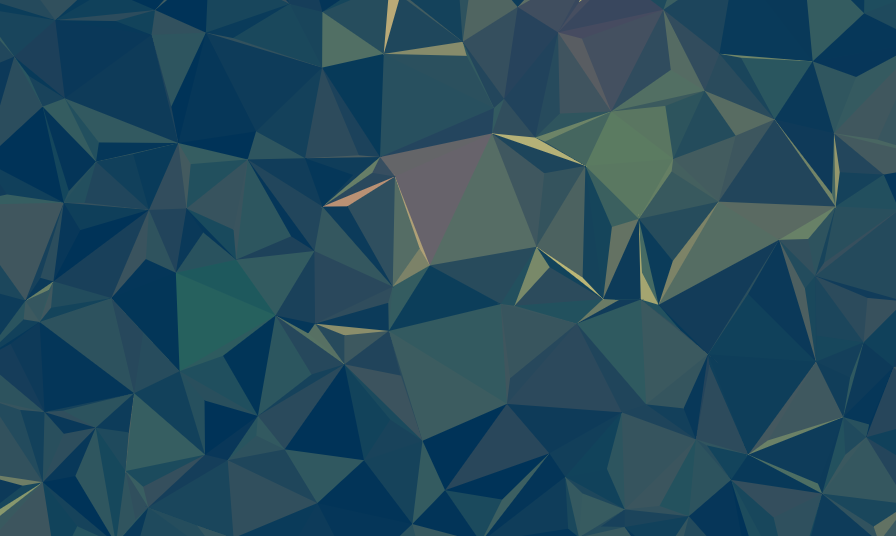
A Shadertoy shader for this background:

```glsl
// Low-poly mesh of irregular flat triangles in navy, slate and straw tones.

const float ROWS = 7.7;        // mesh cells per canvas height
const float JITTER = 0.97;     // node scatter inside its cell
const float SPLIT = 0.40;      // share of triangles cut into three
const float TURN = 0.37;       // mesh rotation in radians
const float TONE_BASE = -0.10;
const float TONE_SPREAD = 0.92;
const float GLOW_GAIN = 0.32;
const float SLIVER_GAIN = 0.45;

const vec3 NAVY  = vec3(0.00, 0.20, 0.345);
const vec3 SLATE = vec3(0.235, 0.355, 0.375);
const vec3 KHAKI = vec3(0.43, 0.50, 0.40);
const vec3 STRAW = vec3(0.78, 0.76, 0.47);
const vec3 PEACH = vec3(0.70, 0.57, 0.46);
const vec3 ROSE  = vec3(0.42, 0.38, 0.43);
const vec3 PLUM  = vec3(0.30, 0.29, 0.38);
const vec3 MOSS  = vec3(0.36, 0.50, 0.38);
const vec3 EMERALD = vec3(0.14, 0.41, 0.37);

const mat2 MESH_TO_CANVAS = mat2(cos(TURN), sin(TURN), -sin(TURN), cos(TURN));

// Signed inner distance, centroid, area and random seed of one triangle
struct Facet { float inside; vec2 centre; float area; vec2 seed; };

vec3 hash3(vec2 p) {
    vec3 q = fract(p.xyx * vec3(0.1031, 0.1030, 0.0973));
    q += dot(q, q.yxz + 33.33);
    return fract((q.xxy + q.yzz) * q.zyx);
}

float cross2(vec2 a, vec2 b) { return a.x * b.y - a.y * b.x; }

float spot(vec2 p, vec2 centre, float radius) {
    vec2 d = (p - centre) / radius;
    return exp(-dot(d, d));
}

// Mesh node, kept inside its own cell so that edges never cross
vec2 node(vec2 id) { return id + 0.5 + JITTER * (hash3(id + 17.3).xy - 0.5); }

// Flat colour from canvas position, relative size and seed
vec3 facetColour(Facet f) {
    vec2 pos = MESH_TO_CANVAS * f.centre / ROWS;
    vec3 rnd = hash3(f.seed + 5.1);
    float sliver = 1.0 - smoothstep(0.03, 0.22, f.area);
    float glow = spot(pos, vec2(1.22, 0.74), 0.36) + 0.6 * spot(pos, vec2(0.80, 0.70), 0.25);
    float drift = 0.04 * (sin(pos.x * 9.0 + 2.0 * pos.y) + sin(pos.y * 11.0 - 4.0 * pos.x));
    float tone = TONE_BASE + TONE_SPREAD * rnd.x + GLOW_GAIN * glow + drift;
    tone = clamp(tone, 0.0, 0.92) + SLIVER_GAIN * sliver * rnd.y;

    vec3 light = mix(STRAW, PEACH, spot(pos, vec2(0.68, 0.72), 0.32));
    vec3 col = mix(NAVY, SLATE, clamp(tone / 0.86, 0.0, 1.0));
    col = mix(col, KHAKI, smoothstep(0.84, 1.0, tone));
    col = mix(col, light, smoothstep(1.0, 1.2, tone));
    col += (rnd.z - 0.5) * vec3(-0.05, 0.03, 0.01) * min(tone * 2.0, 1.0);

    // Local tints
    float keep = 0.8 * (1.0 - smoothstep(0.95, 1.15, tone));
    col = mix(col, ROSE, keep * spot(pos, vec2(0.81, 0.66), 0.09));
    col = mix(col, PLUM, keep * spot(pos, vec2(1.11, 0.93), 0.13));
    col = mix(col, MOSS, keep * spot(pos, vec2(1.17, 0.72), 0.12));
    return mix(col, EMERALD, keep * spot(pos, vec2(0.41, 0.43), 0.07));
}

float edgeDistance(vec2 p, vec2 a, vec2 b) {
    vec2 e = b - a;
    return cross2(e, p - a) * inversesqrt(max(dot(e, e), 1e-8));
}

// Keeps the two facets that hold the point most deeply
void rank(inout Facet first, inout Facet second, float d, vec2 a, vec2 b, vec2 c, vec2 seed) {
    if (d <= second.inside) return;
    Facet f = Facet(d, (a + b + c) / 3.0, 0.5 * cross2(b - a, c - a), seed);
    if (d > first.inside) { second = first; first = f; }
    else second = f;
}

// A whole triangle, or three pieces around a skewed inner point
void triangle(inout Facet first, inout Facet second, vec2 p, vec2 a, vec2 b, vec2 c, vec2 seed) {
    vec3 rim = vec3(edgeDistance(p, a, b), edgeDistance(p, b, c), edgeDistance(p, c, a));
    float whole = min(rim.x, min(rim.y, rim.z));
    if (whole <= second.inside) return;
    if (hash3(seed + 41.7).x > SPLIT) {
        rank(first, second, whole, a, b, c, seed);
        return;
    }
    vec3 w = 0.15 + hash3(seed + 1.9);
    w *= w;
    vec2 m = (a * w.x + b * w.y + c * w.z) / (w.x + w.y + w.z);
    vec3 spoke = vec3(edgeDistance(p, a, m), edgeDistance(p, b, m), edgeDistance(p, c, m));
    vec3 part = min(rim, min(spoke.yzx, -spoke));
    rank(first, second, part.x, a, b, m, seed + 13.1);
    rank(first, second, part.y, b, c, m, seed + 27.4);
    rank(first, second, part.z, c, a, m, seed + 52.8);
}

void mainImage(out vec4 fragColor, in vec2 fragCoord) {
    vec2 p = (fragCoord / iResolution.y) * MESH_TO_CANVAS * ROWS;
    float px = ROWS / iResolution.y;
    Facet first = Facet(-px, p, 1.0, vec2(0.0)), second = first;

    // Each quad of four nodes is cut along the shorter diagonal inside it
    for (int k = 0; k < 4; k++) {
        vec2 id = floor(p) - vec2(k & 1, k >> 1);
        vec2 a = node(id), b = node(id + vec2(1, 0));
        vec2 c = node(id + 1.0), d = node(id + vec2(0, 1));
        bool acInside = cross2(c - a, b - a) < 0.0 && cross2(c - a, d - a) > 0.0;
        bool bdInside = cross2(d - b, c - b) < 0.0 && cross2(d - b, a - b) > 0.0;
        bool useAC = acInside && (!bdInside || length(c - a) < length(d - b));
        triangle(first, second, p, a, b, useAC ? c : d, id + 0.25);
        triangle(first, second, p, useAC ? a : b, c, d, id + vec2(0.75, 0.4));
    }

    // Smooth coverage across the shared edge
    vec2 cover = clamp(0.5 + vec2(first.inside, second.inside) / px, 0.0, 1.0);
    vec3 col = facetColour(first) * cover.x + facetColour(second) * cover.y;
    fragColor = vec4(col / max(cover.x + cover.y, 1e-3), 1.0);
}
```
